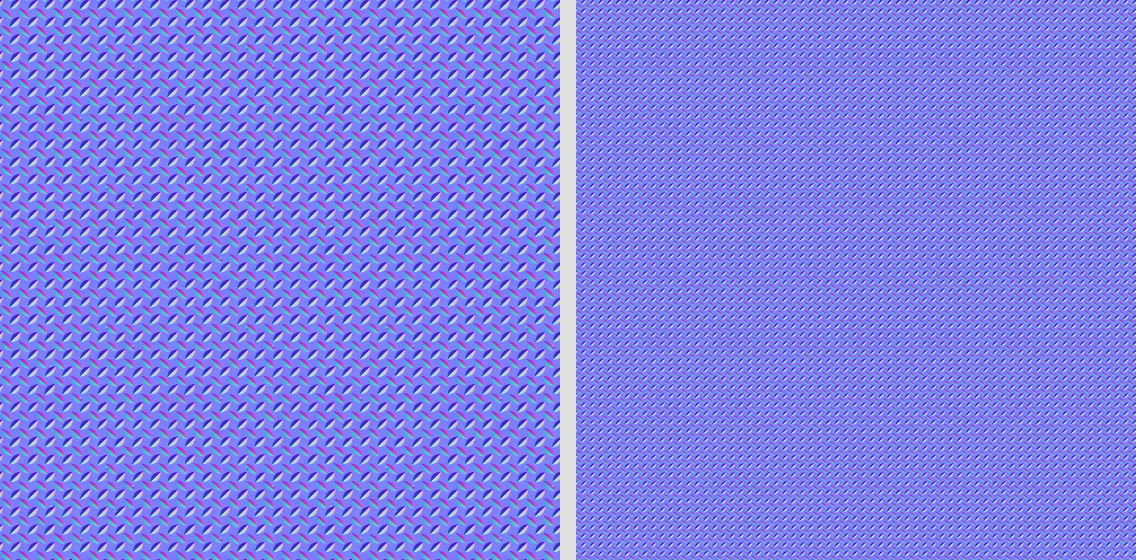
Left, the tile; right, the same tile 2 across and 2 down.
Give the GLSL for this texture map, as a WebGL 2 fragment shader.

```glsl
#version 300 es
precision highp float;
// Tangent-space normal map of diamond tread plate, 32 by 32 pairs of crossed studs.

uniform vec2 u_resolution;
out vec4 fragColor;

float hash(vec2 p) {
    return fract(sin(dot(p, vec2(127.1, 311.7))) * 43758.5453);
}

// Value noise that wraps after the given whole period
float wrappedNoise(vec2 p, float period) {
    vec2 cell = floor(p), f = fract(p);
    f = f * f * (3.0 - 2.0 * f);
    vec2 lo = mod(cell, period), hi = mod(cell + 1.0, period);
    return mix(mix(hash(lo), hash(vec2(hi.x, lo.y)), f.x),
               mix(hash(vec2(lo.x, hi.y)), hash(hi), f.x), f.y);
}

// Surface tilt of one family of lens-shaped studs, one stud per cell
vec2 studTilt(vec2 p, vec2 axis, float width, float seed) {
    vec2 id = mod(floor(p), 8.0) + seed;   // wear recurs every 8 cells
    vec2 jitter = vec2(hash(id + 3.1), hash(id + 7.7)) - 0.5;
    vec2 q = fract(p) - 0.5 - 0.05 * jitter;
    vec2 side = vec2(-axis.y, axis.x);
    float along = dot(q, axis), across = dot(q, side);

    float halfLength = 0.40 + 0.04 * (hash(id + 1.3) - 0.5);
    float halfWidth = width * (0.93 + 0.14 * hash(id + 5.9));
    float u = along / halfLength;
    float lens = 1.0 - u * u - abs(across) / halfWidth;
    float inside = smoothstep(-0.32, 0.22, lens);
    float flank = across / sqrt(across * across + 0.0005);
    vec2 tilt = inside * (axis * 0.62 * u + side * 1.85 * flank);

    // A few studs carry a small dent beside one end
    float dented = step(0.92, hash(id + 11.3));
    vec2 d = q - axis * 0.2 * sign(jitter.x) - side * 0.13 * sign(jitter.y);
    return tilt - dented * 14.0 * d * exp(-dot(d, d) * 160.0);
}

void main() {
    vec2 uv = gl_FragCoord.xy / u_resolution;
    vec2 p = uv * 32.0;

    // Two crossed families, half a cell apart
    vec2 tilt = studTilt(p - vec2(0.37, 0.25), vec2(0.707, 0.707), 0.165, 0.0);
    tilt += studTilt(p - vec2(0.87, 0.72), vec2(0.707, -0.707), 0.15, 20.0);

    // Slight unevenness of the flat plate
    tilt += 0.09 * (vec2(wrappedNoise(p * 2.0, 16.0),
                         wrappedNoise(p * 2.0 + 5.0, 16.0)) - 0.5);
    tilt.x -= 0.015;

    // Encode the normal with green pointing down
    vec3 normal = normalize(vec3(tilt.x, -tilt.y, 1.0));
    fragColor = vec4(normal * 0.5 + 0.5, 1.0);
}
```
